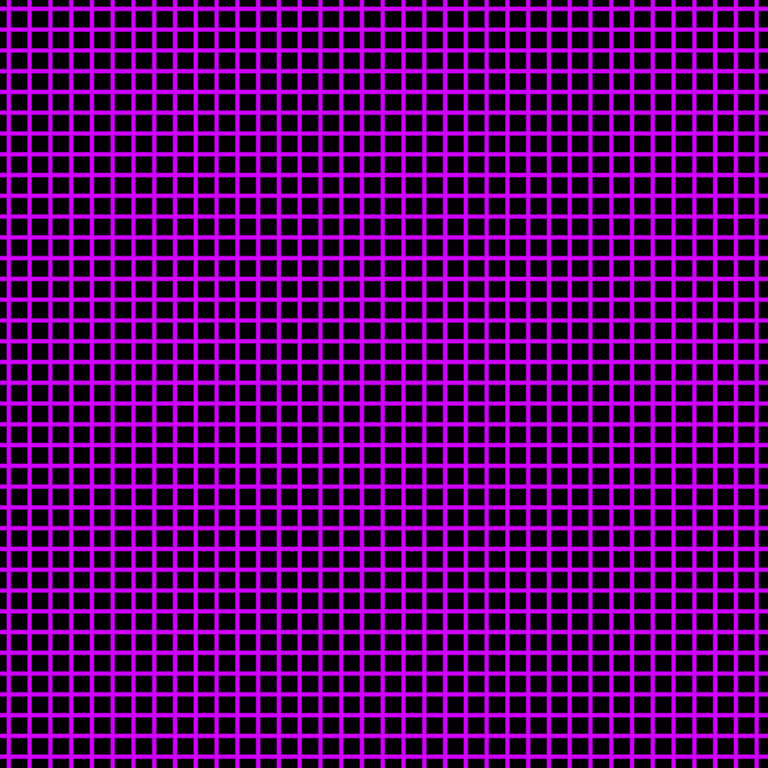
Reproduce this pattern procedurally as a three.js fragment shader.

```glsl
// Draws a square lattice of thin violet bars on near-black ground.
// Each axis repeats a distance to the nearest bar centre; a soft step
// turns it into coverage, and the two axes are joined into one grid.

varying vec2 vUv;

const float REPEATS    = 36.97;               // bars across and up the canvas
const vec2  ANCHOR     = vec2(0.4984, 0.5016); // crossing nearest the middle
const float BAR_WIDTH  = 0.00566;             // in canvas units
const float EDGE_BLUR  = 0.00195;             // width of the smoothed edge
const vec3  GROUND     = vec3(0.006, 0.0, 0.008);
const vec3  BAR_COLOUR = vec3(0.82, 0.0, 0.99);

// Distance on each axis to the centre of the nearest bar
vec2 barDistance(vec2 p) {
  vec2 cell = fract((p - ANCHOR) * REPEATS + 0.5) - 0.5;
  return abs(cell) / REPEATS;
}

// Linear coverage across the smoothed edge
vec2 barCoverage(vec2 dist) {
  return clamp(0.5 + (0.5 * BAR_WIDTH - dist) / EDGE_BLUR, 0.0, 1.0);
}

void main() {
  vec2 bars = barCoverage(barDistance(vUv));
  float grid = max(bars.x, bars.y);
  gl_FragColor = vec4(mix(GROUND, BAR_COLOUR, grid), 1.0);
}
```
